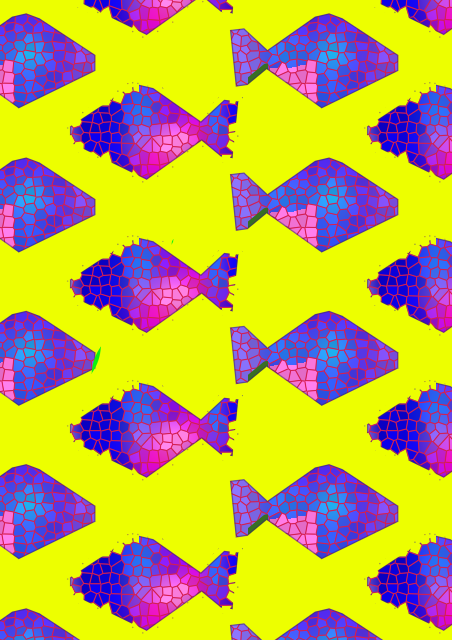
A Shadertoy shader for this pattern:

```glsl
// Staggered rows of angular fish on flat yellow, alternately facing right and left.
// One polygon distance gives the outline; a Voronoi mosaic with red joints fills it,
// tinted by soft colour spots. Left-facing fish lose some cells along their rim.

vec2 hash2(vec2 p) {
    vec3 q = fract(p.xyx * vec3(0.1031, 0.1030, 0.0973));
    q += dot(q, q.yzx + 33.33);
    return fract((q.xx + q.yz) * q.zy);
}

// Signed distance to the fish: tail at x = 0, nose at x = 2.03, y pointing down.
float fishDistance(vec2 p) {
    const int N = 12;
    vec2 v[N] = vec2[N](
        vec2(0.01, 0.20), vec2(0.18, 0.18), vec2(0.46, 0.44), vec2(1.03, 0.04),
        vec2(1.20, 0.00), vec2(1.36, 0.06), vec2(2.03, 0.50), vec2(2.03, 0.69),
        vec2(1.11, 1.14), vec2(0.45, 0.67), vec2(0.22, 0.86), vec2(0.08, 0.88));
    float d = dot(p - v[0], p - v[0]), s = 1.0;
    for (int i = 0, j = N - 1; i < N; j = i, i++) {
        vec2 e = v[j] - v[i], w = p - v[i];
        vec2 b = w - e * clamp(dot(w, e) / dot(e, e), 0.0, 1.0);
        d = min(d, dot(b, b));
        bvec3 c = bvec3(p.y >= v[i].y, p.y < v[j].y, e.x * w.y > e.y * w.x);
        if (all(c) || all(not(c))) s = -s;
    }
    return s * sqrt(d);
}

// Distance to the nearest joint (x), and the centre of the cell (yz).
vec3 mosaic(vec2 p, float seed) {
    const float size = 0.118;
    vec2 g = floor(p / size), f = fract(p / size), nearest = vec2(0.0);
    float best = 9.0, edge = 9.0;
    for (int k = 0; k < 9; k++) {
        vec2 o = vec2(k % 3, k / 3) - 1.0;
        vec2 r = o + 0.14 + 0.72 * hash2(g + o + seed) - f;
        if (dot(r, r) < best) { best = dot(r, r); nearest = r; }
    }
    for (int k = 0; k < 25; k++) {
        vec2 o = vec2(k % 5, k / 5) - 2.0;
        vec2 r = o + 0.14 + 0.72 * hash2(g + o + seed) - f;
        vec2 gap = r - nearest;
        if (dot(gap, gap) > 1e-4) edge = min(edge, dot(0.5 * (r + nearest), normalize(gap)));
    }
    return vec3(edge * size, p + nearest * size);
}

float spot(vec2 p, vec2 centre, vec2 radius) {
    vec2 q = (p - centre) / radius;
    return exp(-dot(q, q));
}

vec3 rightTint(vec2 p) {
    vec3 c = mix(vec3(0.34, 0.14, 0.96), vec3(0.18, 0.36, 1.0), spot(p, vec2(1.15, 0.95), vec2(0.4, 0.25)));
    c = mix(c, vec3(0.16, 0.50, 1.0), spot(p, vec2(0.68, 0.48), vec2(0.32, 0.22)));
    c = mix(c, vec3(0.12, 0.72, 0.98), spot(p, vec2(1.24, 0.48), vec2(0.24)));
    c = mix(c, vec3(0.50, 0.32, 0.92), smoothstep(1.45, 1.95, p.x));
    c = mix(c, vec3(0.50, 0.42, 0.93), smoothstep(0.50, 0.34, p.x));
    float belly = step(0.45, p.x) * step(p.x, 1.05) * step(0.72 - 0.12 * p.x, p.y);
    return mix(c, vec3(0.98, 0.46, 0.86), belly);
}

vec3 leftTint(vec2 p) {
    vec3 c = mix(vec3(0.56, 0.04, 0.92), vec3(0.04, 0.0, 0.88), smoothstep(1.15, 1.45, p.x));
    c = mix(c, vec3(0.08, 0.48, 0.96), spot(p, vec2(1.18, 0.30), vec2(0.21, 0.36)));
    c = mix(c, vec3(0.50, 0.42, 0.96), spot(p, vec2(1.19, 0.68), vec2(0.16, 0.24)));
    c = mix(c, vec3(1.0, 0.0, 0.76), spot(p, vec2(0.92, 0.92), vec2(0.30, 0.22)));
    c = mix(c, vec3(1.0, 0.0, 0.76), spot(p, vec2(0.48, 0.56), vec2(0.18)));
    c = mix(c, vec3(1.0, 0.50, 0.88), min(1.0, 1.5 * spot(p, vec2(0.79, 0.69), vec2(0.23, 0.18))));
    c = mix(c, vec3(0.10, 0.44, 0.96), spot(p, vec2(0.27, 0.40), vec2(0.13, 0.3)));
    c = mix(c, vec3(0.05, 0.02, 0.88), smoothstep(0.20, 0.08, p.x));
    return mix(c, vec3(0.62, 0.50, 0.90), smoothstep(1.88, 2.0, p.x));
}

void drawFish(inout vec3 col, vec2 p, bool worn, float px) {
    float d = fishDistance(p);
    vec3 m = mosaic(p, worn ? 57.0 : 11.0);
    vec2 chance = hash2(floor(m.yz * 300.0));
    vec2 at = mix(p, m.yz, 0.75);
    vec3 fill = (worn ? leftTint(at) : rightTint(at)) * (0.86 + 0.25 * chance.y);
    float joint = smoothstep(0.007 + 0.6 * px, 0.007 - 0.6 * px, m.x);
    fill = mix(fill, vec3(0.83, 0.12, 0.32), joint);
    // Shaded notch below the tail
    float notch = smoothstep(-0.075, -0.06, d) * step(0.23, p.x) * step(p.x, 0.46) * step(0.6, p.y);
    if (!worn) fill = mix(fill, vec3(0.22, 0.43, 0.14), notch);
    fill = mix(fill, vec3(0.25, 0.16, 0.38), 0.6 * smoothstep(-0.012 - px, -0.004, d));
    float cover = smoothstep(0.7 * px, -0.7 * px, d);
    if (worn) {
        // Missing rim cells and loose specks
        bool rim = fishDistance(m.yz) > -0.045 && (p.x > 1.2 || p.x < 0.2);
        if (rim && chance.x < 0.5) cover *= joint;
        vec2 g = floor(p / 0.06), h = hash2(g + 200.0);
        float speck = length(p - (g + 0.25 + 0.5 * h) * 0.06) - 0.005;
        if (h.x < 0.13 && d > 0.0 && d < 0.07) cover = max(cover, 0.7 * smoothstep(px, -px, speck));
    }
    col = mix(col, fill, cover);
}

// Tapered sliver between two points.
float sliver(vec2 p, vec2 a, vec2 b, float width) {
    float t = clamp(dot(p - a, b - a) / dot(b - a, b - a), 0.0, 1.0);
    return length(p - mix(a, b, t)) - width * 4.0 * t * (1.0 - t);
}

void mainImage(out vec4 fragColor, in vec2 fragCoord) {
    float px = 7.68 / iResolution.y;
    vec2 p = vec2(fragCoord.x, iResolution.y - fragCoord.y) * px;
    vec3 col = vec3(0.93, 1.0, 0.0);

    // Right-facing rows, with slightly uneven spacing
    float row = floor((p.y + 0.14) / 1.785);
    float top = 0.16 + 1.785 * row - 0.055 * sin(row * 1.5708);
    drawFish(col, vec2(mod(p.x - 1.95, 3.635) - 0.8, p.y - top), false, px);

    // Left-facing rows, mirrored and worn
    row = floor((p.y + 1.02) / 1.7875);
    top = -0.72 + 1.7875 * row - 0.05 * mod(row, 2.0);
    drawFish(col, vec2(2.84 - mod(p.x - 0.03, 3.565), p.y - top), true, px);

    // Stray green marks
    float mark = min(sliver(p, vec2(1.10, 4.48), vec2(1.21, 4.16), 0.025),
                     sliver(p, vec2(2.06, 2.93), vec2(2.08, 2.87), 0.006));
    col = mix(col, vec3(0.05, 0.95, 0.05), smoothstep(0.7 * px, -0.7 * px, mark));
    fragColor = vec4(col, 1.0);
}
```
